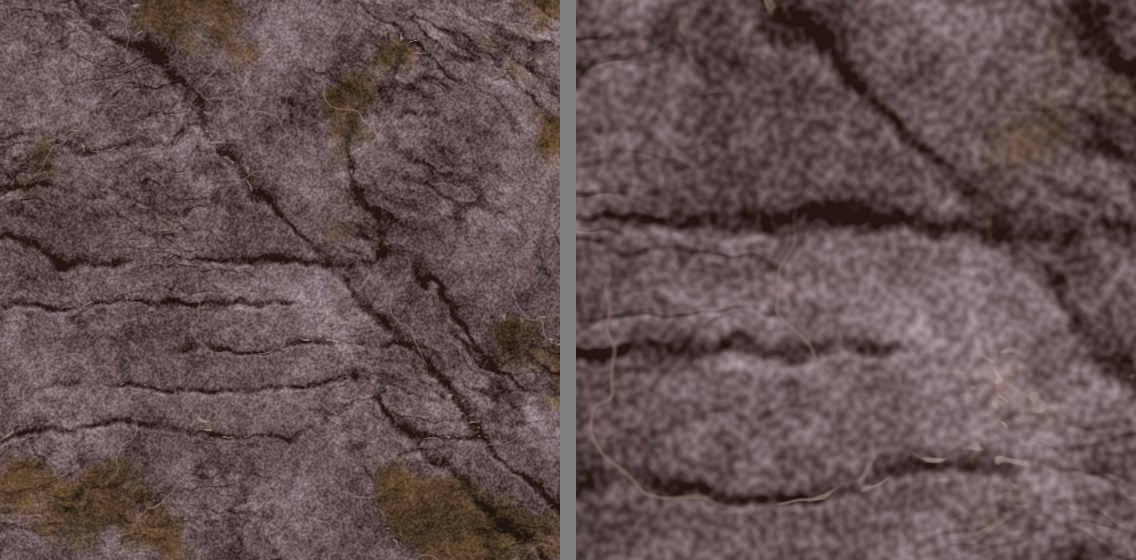
Left, the full canvas; right, a detail of the centre.
Give the GLSL for this texture, as a WebGL 1 fragment shader.

```glsl
precision highp float;
// Mauve upland seen from the air: one diagonal valley, level side valleys to its
// left, folded slopes to its right, brown patches, thin pale tracks, fine grain.
// Warped distances carve the valleys; gradient noise shapes and tints the rest.
uniform vec2 u_resolution;

const vec3 MAUVE = vec3(0.36, 0.29, 0.295);       // ground at middle tone
const vec3 TONE_SLOPE = vec3(1.0, 0.94, 1.03);    // colour change per unit of tone
const vec3 BROWN_TINT = vec3(0.80, 0.59, 0.36);
const vec3 TRACK_COLOR = vec3(0.60, 0.48, 0.46);
const vec3 SPECK_COLOR = vec3(0.76, 0.70, 0.64);
const float BASE_TONE = 0.402;
const float GRAIN = 0.17;
const float GRAIN_SCALE = 185.0;
const float MOTTLE = 0.15;
const float WARP = 0.05;
const float VALLEY_DEPTH = 0.18;
const float VALLEY_WIDTH = 0.0075;
const float SIDE_SPACING = 0.09;
const float TRACK_WIDTH = 0.0011;
const vec2 VALLEY_ORIGIN = vec2(0.22, 0.93);
const vec2 ALONG = vec2(0.679, -0.734);           // course of the main valley
const vec2 ACROSS = vec2(0.734, 0.679);
const mat2 TURN = mat2(0.82, 0.57, -0.57, 0.82);

vec2 hash2(vec2 p) {
  vec3 q = fract(p.xyx * vec3(0.1031, 0.1030, 0.0973));
  q += dot(q, q.yzx + 33.33);
  return fract((q.xx + q.yz) * q.zy);
}

float corner(vec2 cell, vec2 offset) {
  float angle = 6.2832 * hash2(cell).x;
  return dot(vec2(cos(angle), sin(angle)), offset);
}

float noise(vec2 p) {
  vec2 i = floor(p), f = fract(p);
  vec2 u = f * f * f * (f * (f * 6.0 - 15.0) + 10.0);
  vec2 e = vec2(1.0, 0.0);
  return mix(mix(corner(i, f), corner(i + e, f - e), u.x),
             mix(corner(i + e.yx, f - e.yx), corner(i + 1.0, f - 1.0), u.x), u.y);
}

float fbm(vec2 p) {
  float sum = 0.0, amp = 1.0;
  for (int i = 0; i < 5; i++) {
    sum += amp * noise(p);
    p = mat2(1.6, 1.2, -1.2, 1.6) * p + 7.3;
    amp *= 0.5;
  }
  return sum;
}

float bell(float d, float w) { return exp(-d * d / (w * w)); }

// Dark bed with soft banks and a lit slope on one side
float valley(float d, float w) {
  return bell(d, w) + 0.35 * bell(d, 2.4 * w) - 0.5 * bell(d + 1.9 * w, 0.8 * w);
}

// Sharp crease along a noise contour, lit beside it
float crease(vec2 q, float w) {
  float n = noise(q) + 0.3 * noise(q * 2.3 + 4.0);
  return bell(n, w) - 0.45 * bell(n - 2.0 * w, w);
}

float segment(vec2 p, vec2 a, vec2 b) {
  vec2 ab = b - a;
  return length(p - a - ab * clamp(dot(p - a, ab) / dot(ab, ab), 0.0, 1.0));
}

float trackField(vec2 p) { return noise(p * 4.3 + 41.0) + 0.14 * noise(p * 16.0) + 0.04 * noise(p * 45.0); }

// Thin line along the zero contour of the track field
float track(vec2 p) {
  vec2 e = vec2(0.002, 0.0);
  float n = trackField(p);
  vec2 g = vec2(trackField(p + e) - n, trackField(p + e.yx) - n) / e.x;
  float d = abs(n) / max(length(g), 1.0);
  float soft = max(TRACK_WIDTH, 1.0 / u_resolution.y);
  return 1.0 - smoothstep(0.2 * TRACK_WIDTH, TRACK_WIDTH + soft, d);
}

void main() {
  vec2 p = gl_FragCoord.xy / u_resolution.y;
  vec2 wp = p + WARP * vec2(fbm(p * 4.5 + 3.1), fbm(p * 4.5 + 17.7)) + 0.006 * noise(p * 38.0);
  vec2 rel = wp - VALLEY_ORIGIN;
  float s = dot(rel, ALONG), d = dot(rel, ACROSS);
  float right = smoothstep(-0.03, 0.05, d);

  // Main valley and its shorter parallels, uneven in width and depth
  float carve = 0.0;
  for (int i = -1; i <= 1; i++) {
    float k = float(i);
    float start = i == 0 ? -0.4 : 0.72 - 0.08 * k;
    float end = i == 1 ? 0.88 : 2.0;
    float reach = smoothstep(start - 0.03, start + 0.03, s) * (1.0 - smoothstep(end - 0.03, end + 0.03, s));
    float width = VALLEY_WIDTH * (1.0 + 1.1 * noise(vec2(s * 13.0, k + 0.4)));
    reach *= 0.85 + 0.8 * noise(vec2(s * 21.0, k + 5.4));
    carve += reach * valley(d - 0.1 * k, width);
  }
  float spur = segment(wp, vec2(0.64, 0.79), vec2(0.67, 0.55));
  carve += (0.8 + noise(p * 18.0)) * valley(spur, VALLEY_WIDTH);

  // Level side valleys, broken along their length
  float row = (wp.y + 0.09 * noise(p * vec2(1.6, 3.0) + 5.0)) / SIDE_SPACING + 0.2;
  float line = floor(row) * 7.3 + 0.5;
  float strength = smoothstep(-0.4, 0.2, noise(vec2(p.x * 4.0, line)) + 0.6 * noise(vec2(p.x * 17.0, line)));
  float band = smoothstep(0.14, 0.22, p.y) * (1.0 - smoothstep(0.74, 0.82, p.y));
  carve += (1.0 - right) * band * strength * valley((fract(row) - 0.5) * SIDE_SPACING, 0.75 * VALLEY_WIDTH);

  // Folds: level on the left, slanting and stronger on the right
  vec2 slant = vec2(s * 5.0 + d * 3.0, d * 15.0 - s * 4.0);
  float leftFold = crease(wp * vec2(8.0, 23.0), 0.07) + 0.6 * crease(wp * vec2(19.0, 44.0) + 3.0, 0.08);
  float rightFold = crease(slant + 9.0, 0.09) + 0.6 * crease(slant * 2.1 + 2.0, 0.10);
  float foldMask = smoothstep(-0.3, 0.3, noise(p * 5.0 + 23.0));
  float folds = mix(0.10 * leftFold, 0.15 * rightFold, right) * foldMask;

  // Ground tone
  float tone = BASE_TONE + MOTTLE * fbm(p * 6.0 + 11.0) + 0.10 * noise(TURN * p * 31.0);
  tone += 0.06 * smoothstep(0.15, 0.4, noise(p * 3.5 + 60.0));
  tone -= VALLEY_DEPTH * carve + folds;
  vec2 g = TURN * p * GRAIN_SCALE;
  tone += GRAIN * (noise(g) + 0.55 * noise(TURN * g * 0.57 + 8.0) + 0.5 * noise(TURN * g * 0.31 + 3.0));
  tone = clamp(tone, 0.14, 0.70);
  vec3 color = MAUVE + (tone - MAUVE.r) * TONE_SLOPE;

  // Brown patches, mostly toward the top, bottom and right
  float bias = 0.3 * smoothstep(0.2, 0.5, abs(p.y - 0.5)) + 0.2 * smoothstep(0.6, 1.0, p.x) - 0.2;
  float patchField = fbm(p * 4.2 + 31.0) + bias;
  float brown = smoothstep(0.14, 0.48, patchField);
  color = mix(color, tone * BROWN_TINT, 0.85 * brown);

  // Tracks and pale specks near valley beds and patch rims
  float trackMask = smoothstep(-0.2, 0.25, noise(p * 6.0 + 77.0));
  color = mix(color, TRACK_COLOR, 0.5 * track(p) * trackMask);
  float rim = bell(patchField - 0.24, 0.08) + 0.8 * smoothstep(0.05, 0.5, abs(carve));
  float specks = smoothstep(0.22, 0.45, noise(wp * vec2(70.0, 130.0))) * smoothstep(0.0, 0.25, noise(p * 6.0 + 90.0));
  color = mix(color, SPECK_COLOR, 0.6 * specks * min(rim, 1.0));

  gl_FragColor = vec4(color, 1.0);
}
```
